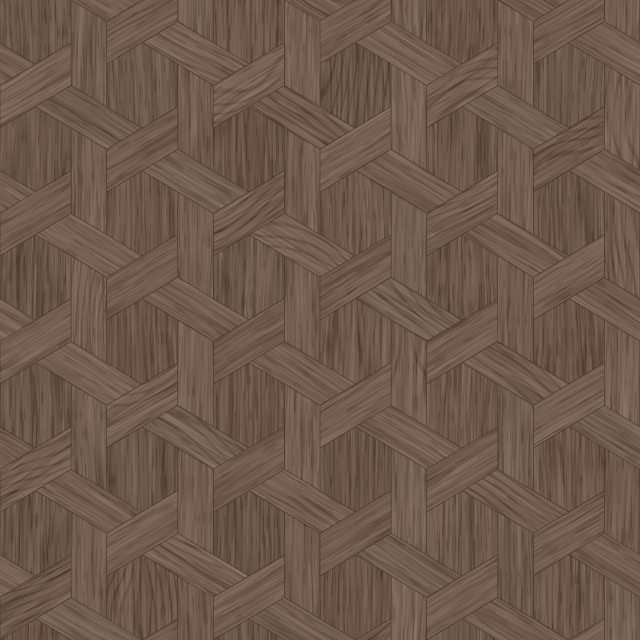
Reproduce this pattern procedurally as a WebGL 1 fragment shader.

```glsl
precision highp float;
// Walnut parquet: three families of veneer strips woven around hexagonal panels.

#define COLUMNS 6.0
#define ROWS 5.0
#define STRIP_WIDTH (1.0 / 3.0)
#define SEAM_HALF_WIDTH 0.0007
#define SEAM_STRENGTH 0.55
#define GRAIN_CONTRAST 1.0
#define PIECE_VARIATION 0.28
#define FIGURED_SHARE 0.16
#define WALNUT_MID vec3(0.432, 0.350, 0.296)
#define WALNUT_RANGE vec3(0.092, 0.088, 0.086)
#define SEAM_COLOR vec3(0.225, 0.165, 0.130)

uniform vec2 u_resolution;

float hash(vec2 p) {
  vec3 q = fract(vec3(p.xyx) * 0.1031);
  q += dot(q, q.yzx + 33.33);
  return fract((q.x + q.y) * q.z);
}

float noise(vec2 p) {
  vec2 cell = floor(p);
  vec2 f = fract(p);
  f = f * f * (3.0 - 2.0 * f);
  float low = mix(hash(cell), hash(cell + vec2(1.0, 0.0)), f.x);
  float high = mix(hash(cell + vec2(0.0, 1.0)), hash(cell + 1.0), f.x);
  return mix(low, high, f.y);
}

// Signed distance to a strip repeating once per unit, positive inside.
float strip(float t, float center, float gradient) {
  float offset = abs(fract(t - center + 0.5) - 0.5);
  return (0.5 * STRIP_WIDTH - offset) / gradient;
}

// Brightness of the wood; g.x runs across the fibres, g.y along them.
float woodGrain(vec2 g, float seed, float lineStrength) {
  g += vec2(seed * 7.0, fract(seed * 91.7) * 11.0) + 3.0;
  g.x += 0.008 * (noise(g * vec2(9.0, 7.0)) - 0.5);
  g.x += 0.0012 * (noise(g * vec2(60.0, 30.0)) - 0.5);
  float fibres = noise(g * vec2(480.0, 22.0)) - 0.5;
  float streaks = noise(g * vec2(290.0, 8.0) + 17.0) - 0.5;
  float broad = noise(g * vec2(60.0, 3.0) + 41.0) - 0.5;

  // Long hairlines and short pores are both narrow and dark.
  float contour = abs(noise(g * vec2(150.0, 4.0) + 29.0) - 0.5);
  float hairline = 1.0 - smoothstep(0.0, 0.13, contour);
  float pores = smoothstep(0.66, 0.85, noise(g * vec2(400.0, 36.0) + 73.0));
  float tone = 0.85 * fibres + 0.75 * streaks + 0.25 * broad;
  tone += 0.13 + lineStrength * (0.15 - 0.6 * hairline) - 0.5 * pores;

  // Some pieces show curving growth rings.
  float figured = step(1.0 - FIGURED_SHARE, fract(seed * 53.3));
  float rings = sin(g.x * 420.0 + 26.0 * noise(g * vec2(15.0, 7.0) + 5.0));
  float veins = 0.1 - 0.6 * smoothstep(0.35, 1.0, rings);
  return GRAIN_CONTRAST * (tone + figured * veins);
}

void main() {
  vec2 pos = gl_FragCoord.xy / u_resolution;
  pos.y = 1.0 - pos.y;
  float pixel = 1.0 / min(u_resolution.x, u_resolution.y);

  // Skewed lattice coordinates, one for each strip family.
  float column = pos.x * COLUMNS;
  float fall = pos.y * ROWS - 0.5 * column;
  float rise = pos.y * ROWS + 0.5 * column;
  float slant = length(vec2(0.5 * COLUMNS, ROWS));
  float upright = strip(column, 5.0 / 6.0, COLUMNS);
  float falling = strip(fall, 0.5, slant);
  float rising = strip(rise, 5.0 / 6.0, slant);

  // Cyclic weave: falling over upright, upright over rising, rising over falling.
  vec2 along = vec2(0.0, 1.0);
  vec2 id;
  float edge;
  float tone;
  float warmth = 0.0;
  float lineStrength = 0.5;
  if (upright > 0.0 && falling <= 0.0) {
    id = vec2(floor(column), floor(fall + 1.0 / 3.0)) + 20.0;
    edge = min(upright, -falling);
    tone = 0.08;
    warmth = 0.001;
  } else if (rising > 0.0 && upright <= 0.0) {
    id = vec2(floor(column), floor(rise)) + 60.0;
    edge = min(rising, -upright);
    along = normalize(vec2(ROWS, -0.5 * COLUMNS));
    tone = 0.06;
    warmth = 0.003;
  } else if (falling > 0.0) {
    id = vec2(floor(rise), floor(fall)) + 100.0;
    edge = min(falling, -rising);
    along = normalize(vec2(ROWS, 0.5 * COLUMNS));
    tone = 0.14;
  } else {
    id = vec2(floor(column), floor(fall + 0.5)) + 140.0;
    edge = -max(upright, max(falling, rising));
    tone = -0.3;
    lineStrength = 0.9;
  }

  // Each piece has its own grain, brightness and warmth.
  float seed = hash(id);
  vec2 across = vec2(-along.y, along.x);
  vec2 fibre = vec2(dot(pos, across), dot(pos, along));
  tone += PIECE_VARIATION * (hash(id + 7.7) - 0.5) + woodGrain(fibre, seed, lineStrength);
  warmth += 0.007 * (hash(id + 31.1) - 0.5);
  vec3 color = WALNUT_MID + WALNUT_RANGE * tone + warmth * vec3(1.0, -0.2, -0.8);

  // Thin dark joints between pieces.
  float seam = 1.0 - smoothstep(SEAM_HALF_WIDTH - 0.5 * pixel, SEAM_HALF_WIDTH + 0.5 * pixel, edge);
  color = mix(color, SEAM_COLOR, SEAM_STRENGTH * seam);
  gl_FragColor = vec4(clamp(color, 0.0, 1.0), 1.0);
}
```
